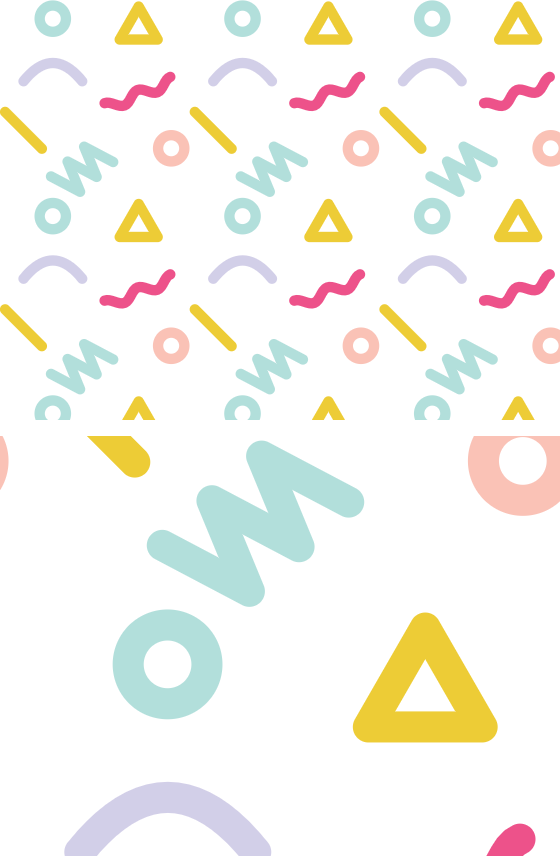
Top, the full canvas; bottom, a detail of the centre.
Reproduce this pattern procedurally as a Shadertoy shader.

```glsl
const float UNITS_HIGH = 576.0;              // design units per canvas height
const vec2  TILE = vec2(260.2, 270.8);       // repeat size in design units
const float HALF_STROKE = 7.1;
const float RING_RADIUS = 18.0;
const float TAU = 6.2831853;

// Anchors inside one tile, measured from the top left
const vec2 TEAL_RING  = vec2(72.4, 25.6);
const vec2 CORAL_RING = vec2(234.8, 203.4);
const vec2 TRIANGLE   = vec2(190.2, 9.0);
const vec2 ARCH       = vec2(72.5, 86.4);
const vec2 BAR        = vec2(7.0, 153.5);
const vec2 SQUIGGLE   = vec2(143.5, 141.5);
const vec2 ZIGZAG     = vec2(70.0, 242.0);

// Shape proportions, relative to each anchor
const vec2  TRIANGLE_CORNER = vec2(26.0, 45.2);
const vec2  ARCH_FOOT       = vec2(40.2, 25.0);
const vec2  BAR_END         = vec2(50.4, 50.4);
const vec2  SQUIGGLE_END    = vec2(90.0, -36.0);
const float SQUIGGLE_DEPTH  = 13.0;
const float SQUIGGLE_WAVES  = 2.0;
const vec2  ZIGZAG_STROKE   = vec2(39.8, 21.0);
const vec2  ZIGZAG_STEP     = vec2(22.7, -20.4);

const vec3 WHITE    = vec3(1.0);
const vec3 TEAL     = vec3(0.70, 0.875, 0.86);
const vec3 YELLOW   = vec3(0.93, 0.80, 0.21);
const vec3 LAVENDER = vec3(0.825, 0.81, 0.91);
const vec3 PINK     = vec3(0.93, 0.32, 0.54);
const vec3 CORAL    = vec3(0.98, 0.76, 0.715);

// Offset from the nearest repeat of an anchor
vec2 nearest(vec2 p, vec2 anchor) {
    return mod(p - anchor + 0.5 * TILE, TILE) - 0.5 * TILE;
}

float segment(vec2 p, vec2 a, vec2 b) {
    vec2 ap = p - a, ab = b - a;
    return length(ap - ab * clamp(dot(ap, ab) / dot(ab, ab), 0.0, 1.0));
}

float ring(vec2 p) {
    return abs(length(p) - RING_RADIUS);
}

float triangle(vec2 p) {
    p.x = abs(p.x);
    return min(segment(p, vec2(0.0), TRIANGLE_CORNER),
               segment(p, TRIANGLE_CORNER, vec2(0.0, TRIANGLE_CORNER.y)));
}

// Parabola, mirrored about its crown
float arch(vec2 p) {
    const int STEPS = 10;
    p.x = abs(p.x);
    float d = 1e5;
    vec2 a = vec2(0.0);
    for (int i = 1; i <= STEPS; i++) {
        float t = float(i) / float(STEPS);
        vec2 b = ARCH_FOOT * vec2(t, t * t);
        d = min(d, segment(p, a, b));
        a = b;
    }
    return d;
}

// Cosine wave hanging below a slanted axis
float squiggle(vec2 p) {
    const int STEPS = 32;
    vec2 axis = normalize(SQUIGGLE_END);
    vec2 normal = vec2(-axis.y, axis.x);
    float d = 1e5;
    vec2 a = vec2(0.0);
    for (int i = 1; i <= STEPS; i++) {
        float t = float(i) / float(STEPS);
        float dip = 0.5 * SQUIGGLE_DEPTH * (1.0 - cos(TAU * SQUIGGLE_WAVES * t));
        vec2 b = SQUIGGLE_END * t + normal * dip;
        d = min(d, segment(p, a, b));
        a = b;
    }
    return d;
}

// Long strokes joined by steep return strokes
float zigzag(vec2 p) {
    float d = 1e5;
    vec2 a = vec2(0.0);
    for (int i = 1; i < 6; i++) {
        vec2 b = float(i / 2) * ZIGZAG_STEP + float(i % 2) * ZIGZAG_STROKE;
        d = min(d, segment(p, a, b));
        a = b;
    }
    return d;
}

void mainImage(out vec4 fragColor, in vec2 fragCoord) {
    float pixel = UNITS_HIGH / iResolution.y;
    vec2 p = vec2(fragCoord.x, iResolution.y - fragCoord.y) * pixel;

    // Distance to the nearest centre line of each colour
    float teal = min(ring(nearest(p, TEAL_RING)), zigzag(nearest(p, ZIGZAG)));
    float yellow = min(triangle(nearest(p, TRIANGLE)),
                       segment(nearest(p, BAR), vec2(0.0), BAR_END));
    float lavender = arch(nearest(p, ARCH));
    float pink = squiggle(nearest(p, SQUIGGLE));
    float coral = ring(nearest(p, CORAL_RING));

    // Ink each colour with a one-pixel soft edge
    vec3 color = WHITE;
    float edge = HALF_STROKE / pixel + 0.5;
    color = mix(color, TEAL, clamp(edge - teal / pixel, 0.0, 1.0));
    color = mix(color, YELLOW, clamp(edge - yellow / pixel, 0.0, 1.0));
    color = mix(color, LAVENDER, clamp(edge - lavender / pixel, 0.0, 1.0));
    color = mix(color, PINK, clamp(edge - pink / pixel, 0.0, 1.0));
    color = mix(color, CORAL, clamp(edge - coral / pixel, 0.0, 1.0));
    fragColor = vec4(color, 1.0);
}
```
